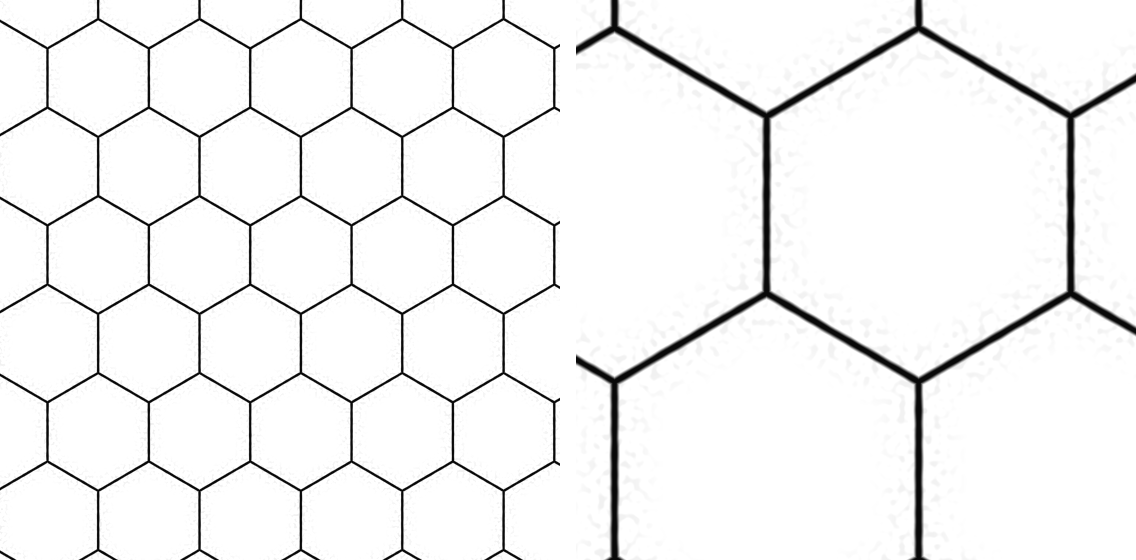
Left: the whole. Right: its middle third, enlarged.
Reproduce this pattern procedurally as a Shadertoy shader.

```glsl
// Honeycomb of thin black outlines on white, with faint grey speckle beside the lines.

vec2 hashGradient(vec2 cell) {
    vec3 h = fract(cell.xyx * vec3(0.1031, 0.1030, 0.0973));
    h += dot(h, h.yzx + 33.33);
    float angle = 6.2832 * fract((h.x + h.y) * h.z);
    return vec2(cos(angle), sin(angle));
}

float gradientNoise(vec2 p) {
    vec2 i = floor(p), f = fract(p);
    vec2 u = f * f * f * (f * (f * 6.0 - 15.0) + 10.0);
    vec2 e = vec2(0.0, 1.0);
    float bottom = mix(dot(hashGradient(i), f),
                       dot(hashGradient(i + e.yx), f - e.yx), u.x);
    float top = mix(dot(hashGradient(i + e), f - e),
                    dot(hashGradient(i + 1.0), f - 1.0), u.x);
    return mix(bottom, top, u.y);
}

// Distance to the nearest cell wall, for upright hexagons of width 1
float hexWallDistance(vec2 p) {
    vec2 period = vec2(1.0, sqrt(3.0));
    vec2 a = mod(p + 0.5 * period, period) - 0.5 * period;
    vec2 b = mod(p, period) - 0.5 * period;
    vec2 local = abs(dot(a, a) < dot(b, b) ? a : b);
    return 0.5 - max(local.x, dot(local, vec2(0.5, 0.5 * sqrt(3.0))));
}

void mainImage(out vec4 fragColor, in vec2 fragCoord) {
    vec2 uv = fragCoord / iResolution.y;

    // Cells are 0.181 wide; rows sit 0.158 apart
    vec2 cellSize = vec2(0.181, 0.158 / (0.5 * sqrt(3.0)));
    float wall = cellSize.x * hexWallDistance((uv - vec2(0.1753, 0.8607)) / cellSize);

    // Slightly uneven ink line
    float halfWidth = 0.0021 + 0.0004 * gradientNoise(uv * 110.0);
    float softness = max(0.0013, 0.75 / iResolution.y);
    float ink = 1.0 - smoothstep(halfWidth - softness, halfWidth + softness, wall);

    // Pale speckle that fades away from the lines
    float speckle = smoothstep(0.05, 0.4, gradientNoise(uv * 190.0 + 7.3));
    float halo = 1.0 - smoothstep(0.006, 0.032, wall);
    float paper = 1.0 - 0.055 * speckle * halo;

    fragColor = vec4(vec3(mix(paper, 0.03, ink)), 1.0);
}
```
